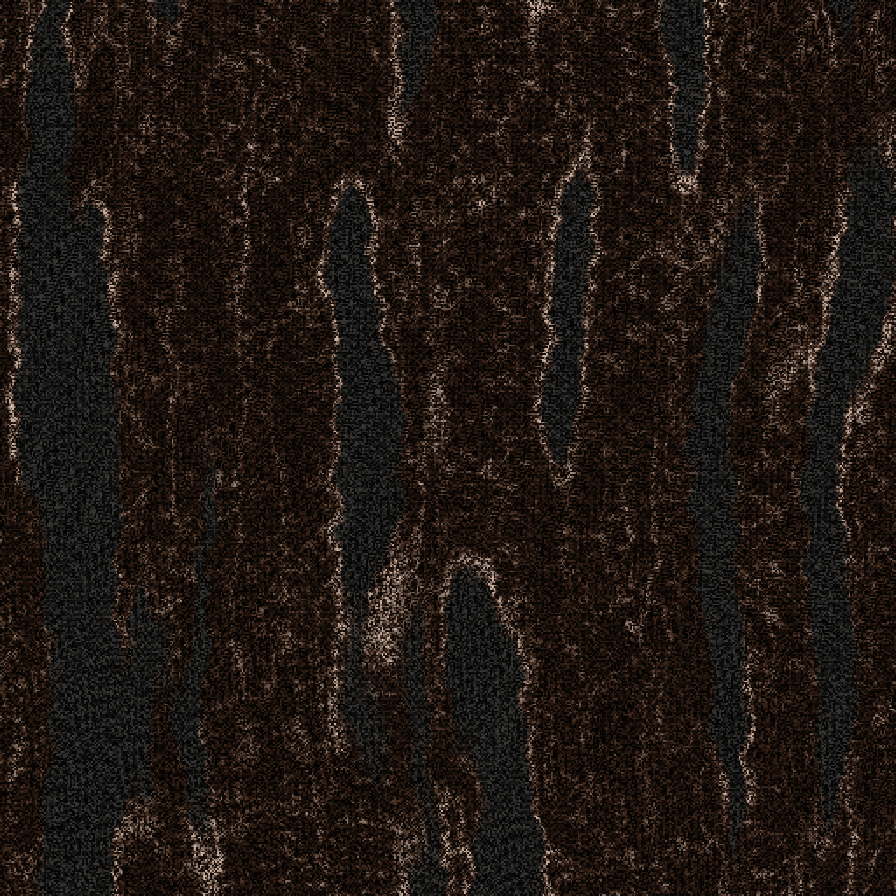
This texture is drawn by a three.js fragment shader. Its source:

```glsl
varying vec2 vUv;

const vec2 FISSURE_SCALE = vec2(17.0, 2.3);
const float FISSURE_LEVEL = 0.66;
const vec2 VEIN_SCALE = vec2(18.0, 2.8);
const float VEIN_LEVEL = 0.52;
const vec2 CRACK_SCALE = vec2(27.0, 7.0);
const float CRACK_LEVEL = 0.56;
const float RIM_WIDTH = 0.004;
const float VEIN_WIDTH = 0.0036;
const float CRACK_WIDTH = 0.003;
const float GRAIN_CELLS = 512.0;

const float PLATE_LIGHT = 0.086;
const float FLECK_LIGHT = 0.11;
const float VEIN_LIGHT = 0.2;
const float CRACK_LIGHT = 0.1;
const float RIM_LIGHT = 0.32;
const float FISSURE_LIGHT = 0.097;

const vec3 BROWN_TINT = vec3(1.0, 0.62, 0.41);
const vec3 PALE_TINT = vec3(1.0, 0.87, 0.79);
const vec3 GREY_TINT = vec3(0.98, 0.96, 0.92);

float hash(vec2 p) {
  return fract(sin(dot(p, vec2(127.1, 311.7))) * 43758.5453);
}

float noise(vec2 p) {
  vec2 i = floor(p);
  vec2 f = fract(p);
  f = f * f * (3.0 - 2.0 * f);
  float low = mix(hash(i), hash(i + vec2(1.0, 0.0)), f.x);
  float high = mix(hash(i + vec2(0.0, 1.0)), hash(i + 1.0), f.x);
  return mix(low, high, f.y);
}

// Vertically stretched field with a finer second octave
float barkField(vec2 p, vec2 scale) {
  return 0.78 * noise(p * scale) + 0.22 * noise(p * scale * 2.3 + 17.0);
}

// Signed sideways distance to a contour, positive above the level
float contourDistance(vec2 p, vec2 scale, float level) {
  float stepX = 0.003;
  float left = barkField(p - vec2(stepX, 0.0), scale);
  float right = barkField(p + vec2(stepX, 0.0), scale);
  float slope = abs(right - left) / (2.0 * stepX);
  return (barkField(p, scale) - level) / max(slope, 5.0);
}

float band(float d, float width) {
  return exp(-d * d / (width * width));
}

// Gentle lean of the trunk lines plus ragged small-scale offsets
vec2 warp(vec2 p) {
  float lean = noise(p * vec2(3.0, 4.0) + 5.0) - 0.5;
  float ragged = noise(p * vec2(30.0, 32.0)) - 0.5;
  float crumbs = noise(p * vec2(90.0, 110.0)) - 0.5;
  return p + vec2(0.05 * lean + 0.015 * ragged + 0.008 * crumbs, 0.02 * ragged);
}

// Small crusty flecks in uneven patches
float flecks(vec2 p) {
  float coarse = noise(p * vec2(75.0, 85.0) + 31.0);
  float fine = noise(p * vec2(170.0, 240.0) + 57.0);
  float patches = noise(p * vec2(26.0, 6.0) + 73.0);
  return smoothstep(0.45, 0.85, 0.5 * coarse + 0.5 * fine) * (0.3 + 1.3 * patches);
}

void main() {
  vec2 p = warp(vUv);
  float crumble = 0.25 + 1.1 * noise(vUv * vec2(130.0, 150.0) + 11.0);

  // Fissures and the pale rims beside them
  float fissureDist = contourDistance(p + 6.3, FISSURE_SCALE, FISSURE_LEVEL);
  float fissure = smoothstep(-0.003, 0.004, fissureDist);
  float rimBreaks = smoothstep(0.3, 0.7, noise(vUv * vec2(17.0, 6.0) + 41.0));
  float rim = band(fissureDist + RIM_WIDTH, RIM_WIDTH) * rimBreaks * crumble;

  // Fainter veins and fine cracks across the plates
  float veinDist = contourDistance(p + 8.0, VEIN_SCALE, VEIN_LEVEL);
  float veinBreaks = smoothstep(0.3, 0.75, noise(vUv * vec2(18.0, 7.0) + 23.0));
  float vein = band(veinDist, VEIN_WIDTH) * veinBreaks * crumble;
  float crackDist = contourDistance(p + 12.0, CRACK_SCALE, CRACK_LEVEL);
  float crack = band(crackDist, CRACK_WIDTH) * crumble;

  // Light of each layer
  float plate = PLATE_LIGHT + FLECK_LIGHT * flecks(vUv);
  plate += VEIN_LIGHT * vein + CRACK_LIGHT * crack;
  float light = mix(plate, FISSURE_LIGHT, fissure) + RIM_LIGHT * rim;

  // Strong fine grain
  float speck = hash(floor(vUv * GRAIN_CELLS) + 0.37);
  float value = light * (0.1 + 2.4 * pow(speck, 1.6));

  // Dark tones are brown, bright ones pale, fissures grey
  vec3 tint = mix(BROWN_TINT, PALE_TINT, smoothstep(0.15, 0.5, value));
  tint = mix(tint, GREY_TINT, fissure * (1.0 - min(rim * 2.0, 1.0)));
  gl_FragColor = vec4(min(value, 0.8) * tint, 1.0);
}
```
